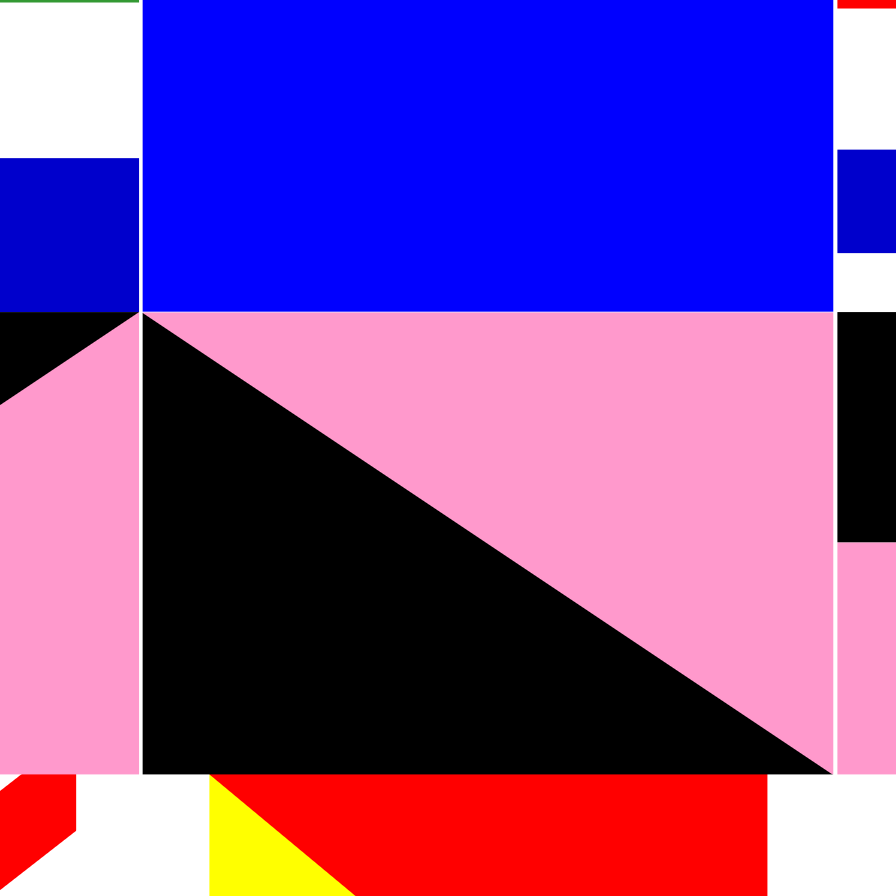
Reproduce this background procedurally as a WebGL 1 fragment shader.

```glsl
precision highp float;
// Draws a close-up wall of flat flag panels: stripes, diagonal splits and thin white gutters.

uniform vec2 u_resolution;

#define ROW_TOP 0.6517      // upper edge of the middle row
#define ROW_BOTTOM 0.1357   // lower edge of the middle row
#define LEFT_END 0.1552     // right edge of the left column
#define MID_START 0.1592    // left edge of the centre column
#define MID_END 0.9300      // right edge of the centre column
#define RIGHT_START 0.9346  // left edge of the right column
#define SPLIT_SLOPE 0.669   // steepness of the pink and black split
#define BAND_SLOPE 0.78     // steepness of the lower red band
#define SEAM 0.0012         // pale line above the middle row

const vec3 WHITE = vec3(1.0);
const vec3 BLACK = vec3(0.0);
const vec3 BLUE = vec3(0.0, 0.0, 1.0);
const vec3 NAVY = vec3(0.0, 0.0, 0.8);
const vec3 PINK = vec3(1.0, 0.6, 0.8);
const vec3 RED = vec3(1.0, 0.0, 0.0);
const vec3 YELLOW = vec3(1.0, 1.0, 0.0);
const vec3 GREEN = vec3(0.2, 0.6, 0.2);

// Coverage of the positive side of a signed distance, one pixel soft
float cover(float d) {
  return clamp(d * min(u_resolution.x, u_resolution.y) + 0.5, 0.0, 1.0);
}

// Coverage of the interval from a to b
float span(float v, float a, float b) {
  return cover(v - a) * cover(b - v);
}

// Coverage above a line through a point with the given slope
float above(vec2 p, vec2 through, float slope) {
  vec2 d = p - through;
  return cover((d.y - slope * d.x) / sqrt(1.0 + slope * slope));
}

vec3 leftColumn(vec2 p) {
  vec3 c = mix(WHITE, GREEN, cover(p.y - 0.9972));
  c = mix(c, NAVY, span(p.y, ROW_TOP, 0.8235));
  vec3 split = mix(PINK, BLACK, above(p, vec2(LEFT_END, ROW_TOP), SPLIT_SLOPE));
  return mix(c, split, cover(ROW_TOP - p.y));
}

vec3 centreColumn(vec2 p) {
  vec3 split = mix(BLACK, PINK, above(p, vec2(MID_START, ROW_TOP - 0.001), -SPLIT_SLOPE));
  vec3 c = mix(BLUE, split, cover(ROW_TOP - p.y));
  return mix(c, WHITE, 0.7 * span(p.y, ROW_TOP - SEAM * 0.5, ROW_TOP + SEAM * 0.5));
}

vec3 rightColumn(vec2 p) {
  vec3 c = mix(WHITE, RED, cover(p.y - 0.9905));
  c = mix(c, NAVY, span(p.y, 0.7175, 0.8330));
  c = mix(c, BLACK, span(p.y, 0.3945, ROW_TOP));
  return mix(c, PINK, cover(0.3945 - p.y));
}

vec3 bottomRow(vec2 p) {
  // Slanted red band cut off at its right end
  float band = above(p, vec2(0.0, 0.0065), BAND_SLOPE)
             * (1.0 - above(p, vec2(0.0, 0.1172), BAND_SLOPE))
             * cover(0.0850 - p.x);
  vec3 c = mix(WHITE, RED, band);
  // Red panel with a yellow wedge
  vec3 panel = mix(YELLOW, RED, above(p, vec2(0.2337, ROW_BOTTOM), -0.832));
  return mix(c, panel, span(p.x, 0.2337, 0.8565));
}

void main() {
  vec2 p = gl_FragCoord.xy / u_resolution;

  // White gutters remain between the columns
  vec3 color = WHITE;
  color = mix(color, leftColumn(p), cover(LEFT_END - p.x));
  color = mix(color, centreColumn(p), span(p.x, MID_START, MID_END));
  color = mix(color, rightColumn(p), cover(p.x - RIGHT_START));
  color = mix(color, bottomRow(p), cover(ROW_BOTTOM - p.y));

  gl_FragColor = vec4(color, 1.0);
}
```
